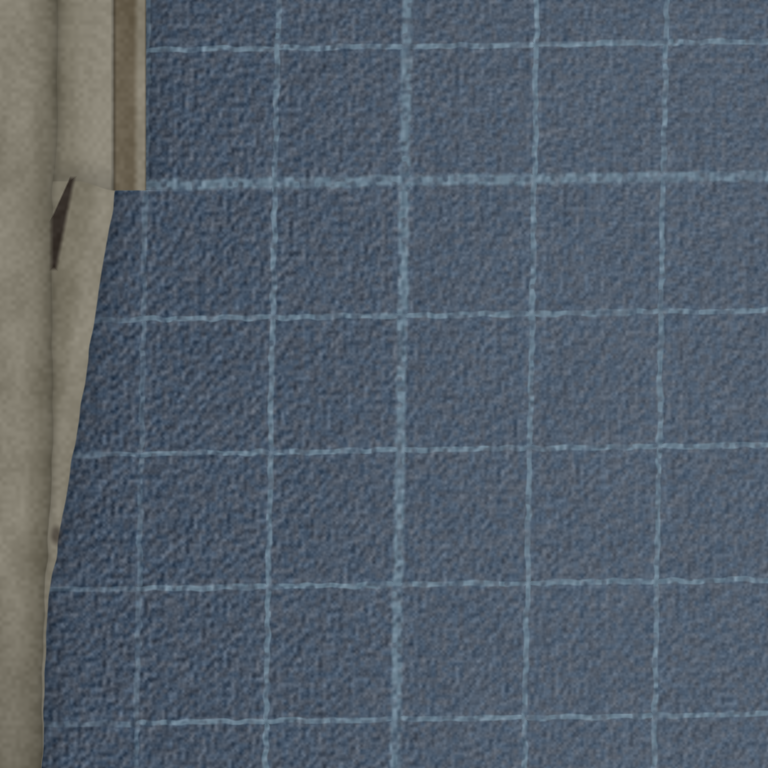
Write a WebGL 1 fragment shader that draws this texture.

```glsl
precision highp float;
uniform vec2 u_resolution;

const vec2 GRID_ORIGIN = vec2(0.177, 0.0557);
const vec2 GRID_STEP = vec2(0.1686, 0.1753);
const vec2 GRID_SLANT = vec2(0.0165, 0.0145);
const vec2 BOLD_INDEX = vec2(2.0, 4.0);
const float THIN_HALF = 0.0052;
const float BOLD_HALF = 0.0098;
const float LINE_STRENGTH = 0.80;
const float GRAIN_RELIEF = 0.13;
const vec2 GRAIN_SCALE = vec2(185.0, 155.0);
const float STRIP_EDGE = 0.190;
const float STRIP_BASE = 0.752;
const float BAND_START = 0.148;

const vec3 CLOTH_DARK = vec3(0.255, 0.300, 0.360);
const vec3 CLOTH_LIGHT = vec3(0.335, 0.383, 0.442);
const vec3 LINE_COLOR = vec3(0.450, 0.540, 0.600);
const vec3 PAPER_SHADE = vec3(0.460, 0.440, 0.380);
const vec3 PAPER_LIGHT = vec3(0.550, 0.530, 0.475);
const vec3 BAND_COLOR = vec3(0.400, 0.365, 0.300);
const vec3 GAP_COLOR = vec3(0.190, 0.165, 0.145);

float hash(vec2 p) {
  return fract(sin(dot(p, vec2(127.1, 311.7))) * 43758.5453);
}

float noise(vec2 p) {
  vec2 i = floor(p), f = fract(p);
  f = f * f * (3.0 - 2.0 * f);
  return mix(mix(hash(i), hash(i + vec2(1.0, 0.0)), f.x),
             mix(hash(i + vec2(0.0, 1.0)), hash(i + vec2(1.0, 1.0)), f.x), f.y);
}

// Soft coverage of the region where d is negative
float cover(float d, float soft) {
  return 1.0 - smoothstep(-soft, soft, d);
}

// Coverage of the nearest ruled line along one axis
float ruledLine(float offset, float spacing, float boldIndex, float wobble) {
  float index = floor(offset / spacing + 0.5);
  float bold = 1.0 - step(0.5, abs(index - boldIndex));
  float halfWidth = mix(THIN_HALF, BOLD_HALF, bold);
  float d = abs(offset - index * spacing + wobble);
  return 1.0 - smoothstep(halfWidth * 0.35, halfWidth, d);
}

vec3 cloth(vec2 p, float paperEdge) {
  // Embossed grain, stronger toward the fold
  vec2 g = p * GRAIN_SCALE;
  float relief = noise(g) - noise(g + vec2(0.7, -0.6));
  float fine = noise(p * 310.0 + 17.0) - 0.5;
  float mottle = noise(p * 45.0 + 5.0) - 0.5;
  float right = smoothstep(0.0, 0.85, p.x);
  vec3 color = mix(CLOTH_DARK, CLOTH_LIGHT, 0.15 + 0.72 * right);
  color += relief * GRAIN_RELIEF * mix(1.1, 0.65, right);
  color += fine * 0.065 + mottle * 0.02;
  color += vec3(0.035, 0.0, -0.03) * (noise(p * 140.0 + 41.0) - 0.5);

  // Chalky ruled grid with broken coverage
  vec2 offset = p - GRID_SLANT * p.yx - GRID_ORIGIN;
  vec2 wobble = 0.004 * vec2(noise(p * vec2(60.0, 75.0)), noise(p * 65.0 + 9.0)) - 0.002;
  float vertical = ruledLine(offset.x, GRID_STEP.x, BOLD_INDEX.x, wobble.x);
  float horizontal = ruledLine(offset.y, GRID_STEP.y, BOLD_INDEX.y, wobble.y);
  vertical *= mix(0.6, 1.0, smoothstep(0.2, 0.3, p.x));
  horizontal *= mix(0.5, 1.0, smoothstep(0.12, 0.22, p.x));
  float wear = 0.35 + 0.65 * smoothstep(0.15, 0.75, noise(p * 150.0 + 23.0));
  float chalk = max(vertical, horizontal) * wear * LINE_STRENGTH;
  color = mix(color, LINE_COLOR + relief * 0.12, chalk);

  // Shadow beside the paper
  return color * (1.0 - 0.2 * exp(-max(p.x - paperEdge, 0.0) / 0.02));
}

void main() {
  vec2 p = gl_FragCoord.xy / u_resolution;
  float soft = max(0.0015, 0.8 / min(u_resolution.x, u_resolution.y));
  float ragged = 0.003 * (noise(vec2(p.y * 40.0, 3.0)) - 0.5);

  // Outlines of the left page, the sloping flap and the upper strip
  float pageEdge = 0.055 + 0.013 * smoothstep(0.1, 0.45, p.y)
                 + 0.006 * smoothstep(0.74, 0.82, p.y) + ragged;
  float flapEdge = max(0.055 + 0.03 * p.y, 0.075 + 0.163 * (p.y - 0.287)) + ragged;
  float stripBase = STRIP_BASE + 0.012 * smoothstep(0.15, 0.1, p.x);
  float strip = cover(p.x - STRIP_EDGE, soft) * cover(stripBase - p.y, soft);
  float flap = cover(p.x - flapEdge, soft) * cover(p.y - 0.77, soft);
  float page = cover(p.x - pageEdge, soft);

  vec3 color = cloth(p, mix(flapEdge, STRIP_EDGE, step(STRIP_BASE, p.y)));

  // Flap with a dim fold and a pale outer rim
  float rim = smoothstep(0.025, 0.004, abs(flapEdge - 0.012 - p.x));
  color = mix(color, mix(PAPER_SHADE, PAPER_LIGHT, 0.15 + 0.65 * rim), flap);

  // Upper strip with a tan band and a pale lip
  float lip = smoothstep(0.172, 0.182, p.x) * smoothstep(0.191, 0.187, p.x);
  vec3 band = mix(BAND_COLOR, PAPER_LIGHT, 0.8 * lip);
  vec3 leaf = mix(PAPER_SHADE, PAPER_LIGHT, smoothstep(0.07, 0.13, p.x));
  leaf *= 1.0 - 0.15 * smoothstep(0.80, 0.755, p.y);
  color = mix(color, mix(leaf, band, smoothstep(-soft, soft, p.x - BAND_START)), strip);
  color *= 1.0 - 0.25 * strip * smoothstep(0.005, 0.0, abs(p.x - BAND_START));

  // Left page, rounding into the crease
  float curl = smoothstep(0.0, 0.045, pageEdge - p.x);
  vec3 pageColor = mix(PAPER_SHADE * 0.93, PAPER_LIGHT, 0.75 * curl);
  pageColor *= 1.0 - 0.1 * smoothstep(0.35, 0.0, p.y);
  color = mix(color, pageColor, page);
  float paper = max(page, max(strip, flap));
  color *= 1.0 - 0.18 * paper * exp(-abs(p.x - pageEdge) / 0.006);

  // Dark opening above the flap and a small nick at its tip
  float opening = max(0.067 - p.x, p.x - 0.073 - 0.2 * (p.y - 0.65));
  opening = max(opening, max(p.y - 0.768, 0.65 - p.y));
  opening = max(opening, p.y - 0.715 - 2.2 * (p.x - 0.067));
  float nick = length((p - vec2(0.073, 0.303)) * vec2(1.0, 0.55)) - 0.006;
  color = mix(color, GAP_COLOR, max(cover(opening, 0.004), 0.6 * cover(nick, 0.004)));

  // Paper fibre and stains
  float fibre = 0.05 * (noise(p * 170.0) - 0.5) + 0.06 * (noise(p * vec2(40.0, 18.0)) - 0.5);
  gl_FragColor = vec4(color + paper * fibre, 1.0);
}
```
